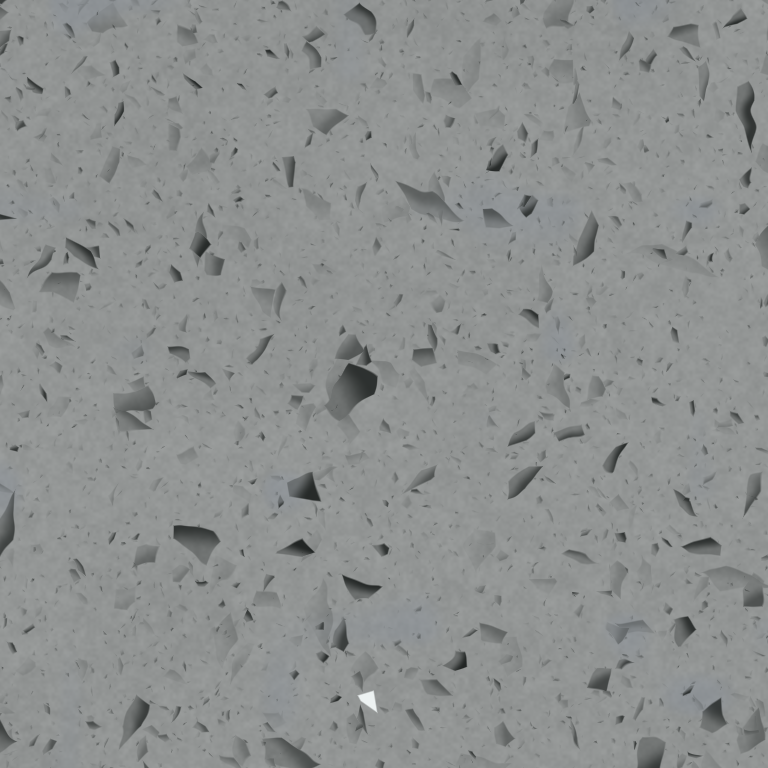
Give the GLSL for this texture, as a WebGL 1 fragment shader.

```glsl
precision highp float;
// Grey engineered quartz: fine mottled resin with scattered, shaded angular chips.
uniform vec2 u_resolution;

const vec3 RESIN = vec3(0.572, 0.583, 0.580);
const vec3 SHADOW = vec3(0.13, 0.145, 0.14);
const vec3 BLUE_HAZE = vec3(0.53, 0.56, 0.60);
const vec3 MIRROR = vec3(0.93, 0.95, 0.95);
const float TAU = 6.2831853;

float hash(vec2 p) {
  vec3 q = fract(p.xyx * 0.1031);
  q += dot(q, q.yzx + 33.33);
  return fract((q.x + q.y) * q.z);
}

vec2 hash2(vec2 p) {
  return vec2(hash(p), hash(p + 57.3));
}

float noise(vec2 p) {
  vec2 cell = floor(p);
  vec2 f = fract(p);
  f = f * f * (3.0 - 2.0 * f);
  float low = mix(hash(cell), hash(cell + vec2(1.0, 0.0)), f.x);
  float high = mix(hash(cell + vec2(0.0, 1.0)), hash(cell + 1.0), f.x);
  return mix(low, high, f.y);
}

vec2 rotate(vec2 p, float angle) {
  float c = cos(angle);
  float s = sin(angle);
  return vec2(c * p.x + s * p.y, c * p.y - s * p.x);
}

// Signed distance to a random five-sided chip, narrowed across x by slimness.
float chipDistance(vec2 p, float size, float slimness, vec2 seed) {
  float d = -1.0;
  for (int i = 0; i < 5; i++) {
    vec2 r = hash2(seed + float(i) * 7.7);
    float angle = (float(i) + 0.85 * r.x) * TAU / 5.0;
    vec2 normal = vec2(cos(angle) * slimness, sin(angle));
    float reach = size * mix(0.45, 1.0, r.y);
    d = max(d, (dot(p, normal) - reach) / length(normal));
  }
  return d;
}

// Darkness of one layer of chips, one candidate per grid cell.
float chipLayer(vec2 uv, float cells, float size, float density, float depth, float blur) {
  vec2 home = floor(uv * cells);
  float darkness = 0.0;
  for (int y = -1; y <= 1; y++) {
    for (int x = -1; x <= 1; x++) {
      vec2 cell = home + vec2(float(x), float(y));
      vec2 seed = cell + cells * 3.1;
      vec2 shape = hash2(seed + 11.9);
      vec2 tone = hash2(seed + 23.7);
      float present = step(hash(seed + 41.3), density);

      float tilt = 0.2 + (hash(seed + 5.5) - 0.5) * 2.7;
      vec2 p = rotate(uv - (cell + hash2(seed)) / cells, tilt);
      float radius = size * mix(0.55, 1.25, shape.x);
      float slimness = mix(1.1, 2.9, shape.y);
      float cover = 1.0 - smoothstep(-blur, blur, chipDistance(p, radius, slimness, seed));

      // Each chip darkens toward its right side, as if sunk in clear resin.
      vec2 local = p * vec2(slimness, 1.0) / radius;
      float slope = local.x + (tone.y - 0.5) * 1.6 * local.y;
      float facet = smoothstep(-0.55, 0.75, slope);
      float strength = mix(0.12, depth, tone.x * tone.x);
      float shade = strength * mix(0.35, 1.0, facet);
      darkness = max(darkness, present * cover * shade);
    }
  }
  return darkness;
}

// Fine grain and broad, faint clouds, centred on zero.
float mottle(vec2 uv) {
  float clouds = noise(uv * 5.0) - 0.5;
  float patches = noise(uv * 55.0 + 13.0) - 0.5;
  float grain = noise(uv * 140.0 + 31.0) - 0.5;
  float dust = noise(uv * 260.0 + 71.0) - 0.5;
  return 0.018 * clouds + 0.022 * patches + 0.030 * grain + 0.022 * dust;
}

void main() {
  float extent = min(u_resolution.x, u_resolution.y);
  vec2 uv = gl_FragCoord.xy / extent;
  float blur = max(0.0013, 0.75 / extent);

  // A gentle warp bends the straight chip edges.
  vec2 bend = vec2(noise(uv * 42.0), noise(uv * 42.0 + 90.0)) - 0.5;
  vec2 p = uv + 0.010 * bend;

  float darkness = chipLayer(p, 8.0, 0.037, 0.48, 0.95, blur);
  darkness = max(darkness, chipLayer(p, 15.0, 0.023, 0.58, 1.0, blur));
  darkness = max(darkness, chipLayer(p, 31.0, 0.0095, 0.52, 0.95, blur));
  darkness = max(darkness, chipLayer(p, 76.0, 0.0036, 0.42, 0.65, blur));

  vec3 color = RESIN + mottle(uv);
  float haze = smoothstep(0.76, 0.95, noise(uv * 11.0 + 4.0));
  color = mix(color, BLUE_HAZE, 0.4 * haze);
  color = mix(color, SHADOW, darkness);

  // One bright fleck catches the light.
  vec2 fleck = rotate(uv - vec2(0.48, 0.09), 0.4);
  float glint = 1.0 - smoothstep(-blur, blur, chipDistance(fleck, 0.018, 1.2, vec2(3.0, 8.0)));
  color = mix(color, MIRROR, glint);

  gl_FragColor = vec4(color, 1.0);
}
```
